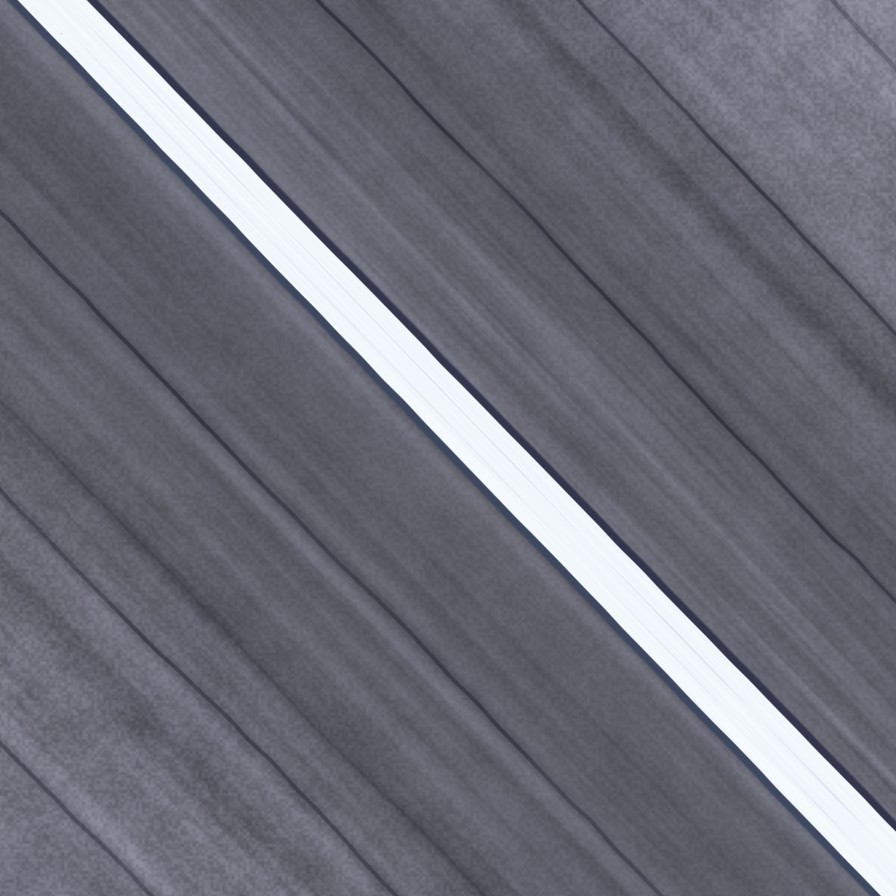
Give the GLSL for this texture, as a Shadertoy shader.

```glsl
float hash(vec2 p) {
    vec3 h = fract(vec3(p.xyx) * 0.1031);
    h += dot(h, h.yzx + 33.33);
    return fract((h.x + h.y) * h.z);
}

float noise(vec2 p) {
    vec2 cell = floor(p), f = fract(p);
    f = f * f * (3.0 - 2.0 * f);
    return mix(mix(hash(cell), hash(cell + vec2(1, 0)), f.x),
               mix(hash(cell + vec2(0, 1)), hash(cell + vec2(1, 1)), f.x), f.y);
}

float fbm(vec2 p) {
    float sum = 0.0, gain = 0.53;
    for (int i = 0; i < 4; i++) {
        sum += gain * noise(p);
        p = p * 2.07 + 17.3;
        gain *= 0.5;
    }
    return sum;
}

float bell(float x, float center, float width) {
    float d = (x - center) / width;
    return exp(-d * d);
}

// Broad tone of the boards, measured across the grain
float boardTone(float across, float along) {
    float tone = 0.375;
    tone += 0.10 * smoothstep(0.46, 0.85, across);
    tone += 0.05 * smoothstep(0.50, 0.90, across) * smoothstep(0.0, 0.35, along);
    tone += 0.065 * smoothstep(-0.54, -0.80, across);
    tone += 0.045 * bell(across, 0.10, 0.06);
    tone += 0.05 * bell(across, -0.066, 0.014);
    tone += 0.035 * bell(across, -0.315, 0.018);
    tone += 0.035 * bell(across, -0.615, 0.018);
    tone += 0.06 * bell(across, -0.855, 0.018);
    tone += 0.03 * bell(across, 0.45, 0.03);
    tone -= 0.030 * bell(across, 0.36, 0.05);
    tone -= 0.055 * bell(across, 0.515, 0.018);
    tone -= 0.030 * bell(across, -0.20, 0.07);
    tone -= 0.050 * bell(across, -0.498, 0.016);
    tone -= 0.030 * bell(across, -0.68, 0.025);
    return tone;
}

// Lengthwise streaks, soft mottling and fine grain
float woodTexture(vec2 p, float across, float along) {
    float nearStrip = bell(across, 0.13, 0.12);
    float streaks = fbm(vec2(along * 2.0, across * 38.0)) - 0.5;
    float fibres = noise(vec2(along * 5.0 + 9.0, across * 150.0)) - 0.5;
    float mottle = fbm(p * 26.0) - 0.5;
    float grain = noise(p * 300.0) - 0.5;
    float rough = smoothstep(0.3, 0.8, abs(across));
    return streaks * (0.11 + 0.10 * nearStrip) + fibres * (0.03 + 0.03 * nearStrip)
         + mottle * (0.04 + 0.06 * rough) + grain * (0.04 + 0.05 * rough);
}

// Darkening of one joint: x position, y half width, z strength
float seam(float across, float along, vec3 joint, float aa) {
    float wobble = (noise(vec2(along * 7.0, joint.x * 31.0)) - 0.5) * 0.010
                 + (noise(vec2(along * 38.0, joint.x * 57.0)) - 0.5) * 0.004;
    float d = across - joint.x - wobble;
    float core = 1.0 - smoothstep(joint.y - aa, joint.y + aa, abs(d));
    float shade = bell(d, 0.0, joint.y * 3.5);
    float wear = 0.65 + 0.5 * noise(vec2(along * 16.0, joint.x * 13.0));
    return joint.z * wear * (0.68 * core + 0.32 * shade);
}

vec3 stripColor(float across, float along, vec2 p) {
    float lines = noise(vec2(along * 6.0, across * 330.0));
    float scratch = bell(across, 0.013, 0.0016) + 0.7 * bell(across, -0.016, 0.0016);
    scratch *= noise(vec2(along * 22.0, 4.0));
    float fleck = smoothstep(0.985, 1.0, noise(p * 160.0));
    vec3 white = vec3(0.965, 0.983, 0.998);
    return white - vec3(0.06, 0.05, 0.035) * (0.5 * lines + 1.6 * scratch) - 0.2 * fleck;
}

void mainImage(out vec4 fragColor, in vec2 fragCoord) {
    vec2 p = fragCoord / iResolution.xy;
    float aa = 1.0 / iResolution.y;
    float down = 1.0 - p.y;
    float along = 0.5 * (p.x + down);
    float offset = p.x - down / 1.033 - 0.0586;
    float across = offset * (1.0 + 0.025 * down);

    // Weathered boards
    float tone = boardTone(across, along) + woodTexture(p, across, along);
    vec3 color = tone * vec3(0.985, 1.0, 1.115);
    color += vec3(0.012, 0.004, -0.008) * (fbm(p * 5.0) - 0.3);

    // Joints between boards
    vec3 joints[7] = vec3[7](
        vec3(0.297, 0.0028, 0.68), vec3(0.586, 0.0028, 0.65),
        vec3(0.870, 0.0035, 0.48), vec3(-0.290, 0.0032, 0.62),
        vec3(-0.498, 0.0026, 0.25), vec3(-0.594, 0.0032, 0.60),
        vec3(-0.882, 0.0034, 0.52));
    for (int i = 0; i < 7; i++) {
        float dark = seam(across, along, joints[i], aa);
        color = mix(color, vec3(0.13, 0.14, 0.19), clamp(dark, 0.0, 1.0));
    }

    // Bright strip with dark borders
    float halfWidth = 0.0385 + 0.005 * down;
    float edge = abs(offset) - halfWidth + 0.0012 * (noise(vec2(along * 40.0, sign(offset))) - 0.5);
    float border = 1.0 - smoothstep(0.009, 0.0145, edge);
    vec3 borderColor = mix(vec3(0.23, 0.27, 0.36), vec3(0.18, 0.19, 0.28), step(0.0, offset));
    color = mix(color, borderColor, 0.92 * border);
    float strip = 1.0 - smoothstep(-1.2 * aa, 1.2 * aa, edge);
    color = mix(color, stripColor(offset, along, p), strip);

    fragColor = vec4(clamp(color, 0.0, 1.0), 1.0);
}
```
